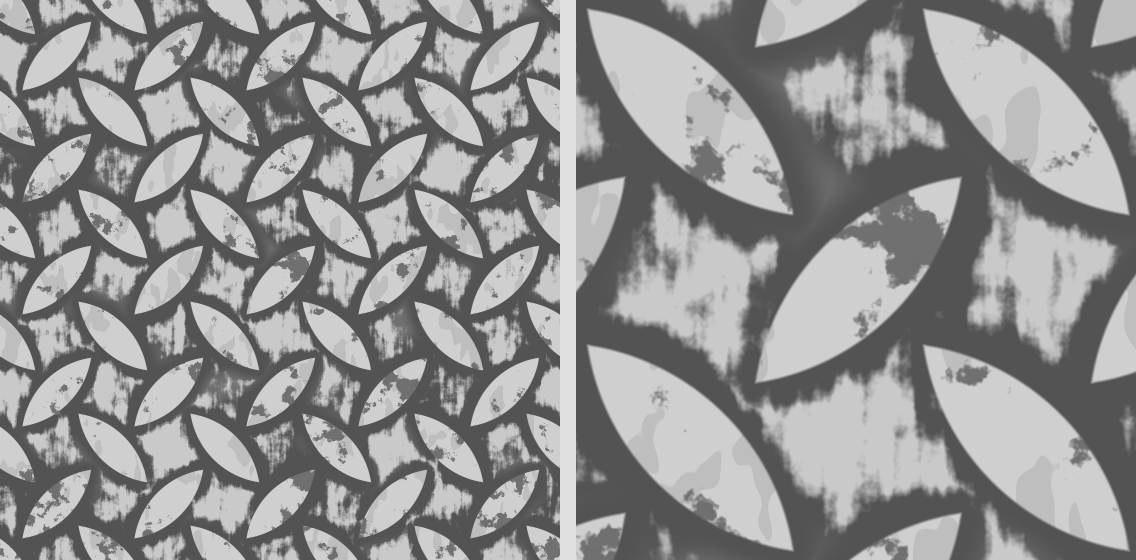
Left: the whole. Right: its middle third, enlarged.
A three.js fragment shader for this texture:

```glsl
#define REPEATS 5.0
#define LENS_LENGTH 0.433
#define LENS_WIDTH 0.143
#define EDGE_SOFT 0.006
#define SHADOW_REACH 0.15
#define GRIT_SCALE 24.0
#define STAIN_SCALE 5.0
#define LENS_GRIME 0.36
#define DARK_STEEL vec3(0.325)
#define GRIME_GREY vec3(0.40)
#define DULL_STEEL vec3(0.745)
#define BRIGHT_STEEL vec3(0.81)

varying vec2 vUv;

float hash(vec2 p) {
  return fract(sin(dot(p, vec2(127.1, 311.7))) * 43758.55);
}

// Gradient at a lattice point, wrapped to the period
vec2 gradient(vec2 cell, vec2 period, float seed) {
  float angle = 6.28319 * hash(mod(cell, period) + seed);
  return vec2(cos(angle), sin(angle));
}

float noise(vec2 uv, vec2 period, float seed) {
  vec2 p = uv * period;
  vec2 i = floor(p);
  vec2 f = p - i;
  vec2 u = f * f * f * (f * (f * 6.0 - 15.0) + 10.0);
  vec2 e = vec2(1.0, 0.0);
  float a = dot(gradient(i, period, seed), f);
  float b = dot(gradient(i + e.xy, period, seed), f - e.xy);
  float c = dot(gradient(i + e.yx, period, seed), f - e.yx);
  float d = dot(gradient(i + e.xx, period, seed), f - e.xx);
  return mix(mix(a, b, u.x), mix(c, d, u.x), u.y);
}

float fbm(vec2 uv, vec2 period, int octaves, float seed) {
  float sum = 0.0;
  float amplitude = 1.0;
  for (int k = 0; k < 5; k++) {
    if (k >= octaves) break;
    sum += amplitude * noise(uv, period, seed + float(k) * 17.3);
    amplitude *= 0.6;
    period *= 2.0;
  }
  return sum;
}

// Signed distance to a pointed lens lying along y
float lensDistance(vec2 p) {
  p = abs(p);
  float radius = (LENS_LENGTH * LENS_LENGTH + LENS_WIDTH * LENS_WIDTH) / (2.0 * LENS_WIDTH);
  float offset = radius - LENS_WIDTH;
  bool beyondTip = (p.y - LENS_LENGTH) * offset > p.x * LENS_LENGTH;
  return beyondTip ? length(p - vec2(0.0, LENS_LENGTH))
                   : length(p + vec2(offset, 0.0)) - radius;
}

vec2 toDiagonal(vec2 p) {
  return vec2(p.x - p.y, p.x + p.y) * 0.70711;
}

void main() {
  // Two interleaved lattices of lenses, turned opposite ways
  vec2 grid = vUv * REPEATS - vec2(0.007, 0.0);
  float rising = lensDistance(toDiagonal(fract(grid) - 0.5));
  float falling = lensDistance(toDiagonal(fract(grid + 0.5) - 0.5).yx);
  float dist = min(rising, falling);
  vec2 id = rising < falling ? floor(grid) : floor(grid + 0.5) + 0.5;
  float lensVariation = hash(mod(id, REPEATS) + 3.7) - 0.5;

  // Shared wear layers
  float stain = fbm(vUv, vec2(STAIN_SCALE), 3, 1.0);
  float grit = fbm(vUv, vec2(GRIT_SCALE), 5, 40.0);
  float streak = fbm(vUv, vec2(70.0, 10.0), 3, 90.0);
  float haze = smoothstep(0.05, 0.5, fbm(vUv, vec2(8.0), 2, 150.0));

  // Ground: worn bright between the lenses, dark around them
  float openness = smoothstep(0.02, SHADOW_REACH, dist);
  float wear = stain * 0.7 + grit * 0.6 + streak * 0.45 + mix(-0.75, 0.3, openness);
  vec3 ground = DARK_STEEL + 0.11 * haze * openness;
  ground = mix(ground, BRIGHT_STEEL - 0.02, smoothstep(-0.2, 0.36, wear));

  // Lens tops: flat steel, dull patches and speckled grime
  float patchNoise = fbm(vUv, vec2(22.0, 11.0), 3, 200.0);
  vec3 top = mix(BRIGHT_STEEL, DULL_STEEL, smoothstep(0.22, 0.25, patchNoise));
  float dirt = grit * 0.85 - stain * 0.6 + lensVariation * 0.25;
  float grime = smoothstep(LENS_GRIME - 0.07, LENS_GRIME + 0.12, dirt);
  top = mix(top, GRIME_GREY, grime * 0.9);

  float lensMask = 1.0 - smoothstep(-EDGE_SOFT, EDGE_SOFT, dist);
  gl_FragColor = vec4(mix(ground, top, lensMask), 1.0);
}
```
